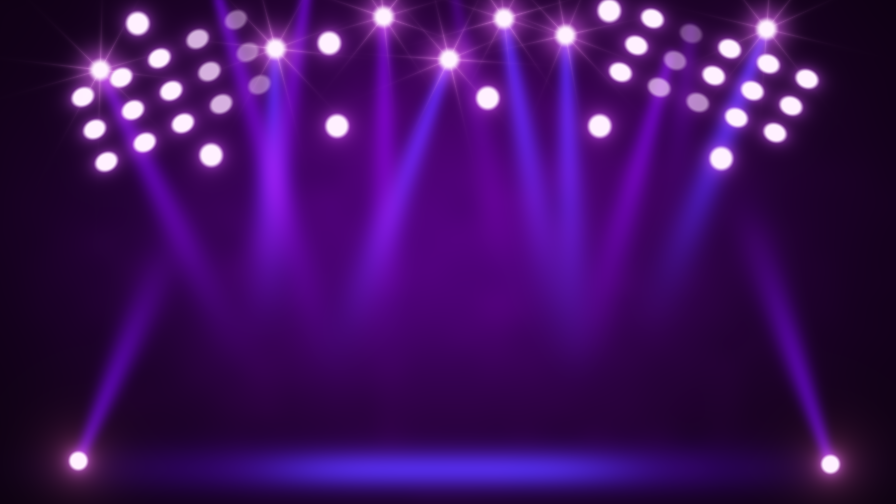
A Shadertoy shader for this background:

```glsl
#define STAGE vec2(16.0, 9.0)
#define LAMP_RADIUS 0.215
#define BEAM_START 0.11
#define BEAM_END 0.43
#define RAY_FALLOFF 2.6
#define BLUE vec3(0.17, 0.11, 0.78)
#define VIOLET vec3(0.29, 0.015, 0.66)
#define HAZE vec3(0.25, 0.005, 0.36)
#define LAMP_WHITE vec3(1.0, 0.94, 1.0)
#define LAMP_GLOW vec3(0.58, 0.22, 0.72)

// Light shafts: source xy, end xy
const vec4 blueBeams[5] = vec4[5](
    vec4(4.92, 8.13, 4.83, 3.4), vec4(8.02, 7.94, 6.1, 2.8),
    vec4(9.0, 8.67, 9.95, 3.2), vec4(10.1, 8.37, 10.25, 2.6),
    vec4(13.69, 8.48, 11.7, 3.4));
const vec4 violetBeams[9] = vec4[9](
    vec4(1.79, 7.75, 4.3, 2.6), vec4(6.85, 8.7, 6.9, 2.7),
    vec4(12.0, 8.1, 10.4, 2.6), vec4(3.85, 9.2, 5.9, 2.4),
    vec4(5.5, 9.3, 4.5, 3.0), vec4(1.4, 0.77, 3.2, 5.0),
    vec4(14.83, 0.71, 13.2, 5.6), vec4(8.1, 9.2, 9.2, 3.4),
    vec4(12.35, 8.6, 12.0, 5.0));
const vec2 stars[7] = vec2[7](
    vec2(1.79, 7.75), vec2(4.92, 8.13), vec2(6.85, 8.7), vec2(8.02, 7.94),
    vec2(9.0, 8.67), vec2(10.1, 8.37), vec2(13.69, 8.48));
const vec2 singles[8] = vec2[8](
    vec2(2.46, 8.58), vec2(5.88, 8.23), vec2(6.02, 6.75), vec2(3.77, 6.23),
    vec2(8.71, 7.25), vec2(10.71, 6.75), vec2(10.88, 8.81), vec2(12.88, 6.17));

float hash(vec2 p) {
    return fract(sin(dot(p, vec2(127.1, 311.7))) * 43758.5);
}

float noise(vec2 p) {
    vec2 i = floor(p), f = fract(p);
    f = f * f * (3.0 - 2.0 * f);
    return mix(mix(hash(i), hash(i + vec2(1, 0)), f.x),
               mix(hash(i + vec2(0, 1)), hash(i + vec2(1, 1)), f.x), f.y);
}

vec3 screen(vec3 base, vec3 light) {
    return 1.0 - (1.0 - base) * (1.0 - clamp(light, 0.0, 1.0));
}

float beam(vec2 p, vec4 b) {
    vec2 axis = b.zw - b.xy, q = p - b.xy;
    float t = dot(q, axis) / dot(axis, axis);
    float side = (q.x * axis.y - q.y * axis.x) / length(axis);
    float w = mix(BEAM_START, BEAM_END, clamp(t, 0.0, 1.2));
    return exp(-side * side / (w * w)) * smoothstep(-0.02, 0.04, t)
         * (1.0 - smoothstep(0.25, 1.15, t));
}

// Soft disc with halo; q is relative to the lamp
vec3 addLamp(vec3 col, vec2 q, float power) {
    float r = length(q) / LAMP_RADIUS;
    col = screen(col, LAMP_GLOW * power * exp(-max(r - 0.7, 0.0) * 1.8));
    return mix(col, LAMP_WHITE, power * (1.0 - smoothstep(0.7, 1.15, r)));
}

vec3 addStar(vec3 col, vec2 q, float seed) {
    float r = length(q), rays = 0.0;
    for (int k = 0; k < 5; k++) {
        float a = (float(k) + 0.6 * hash(vec2(seed, k))) * 0.628 + 0.2;
        float across = abs(q.x * sin(a) - q.y * cos(a));
        rays += exp(-across * 34.0) * (0.5 + 0.5 * hash(vec2(k, seed)));
    }
    col = screen(col, vec3(0.85, 0.5, 0.85) * rays * exp(-r * RAY_FALLOFF));
    col = screen(col, vec3(0.62, 0.25, 0.7) * exp(-r * r * 7.0));
    return mix(col, LAMP_WHITE, 1.0 - smoothstep(0.1, 0.24, r));
}

// Tilted 5 by 3 panel of oval lamps, with some columns dimmed
vec3 addBank(vec3 col, vec2 p, vec2 origin, vec2 colStep, vec2 rowStep, bool left) {
    vec2 along = normalize(colStep);
    for (int i = 0; i < 5; i++)
    for (int j = 0; j < 3; j++) {
        vec2 q = p - origin - float(i) * colStep - float(j) * rowStep;
        q = vec2(dot(q, along), dot(q, vec2(-along.y, along.x)) * 1.25);
        float power = left ? 1.0 - 0.32 * max(float(i) - 2.0, 0.0)
                           : (i == 1 ? 0.25 + 0.15 * float(j) : 1.0);
        if (!left && i == 2 && j == 2) power = 0.5;
        col = addLamp(col, q, power);
    }
    return col;
}

void mainImage(out vec4 fragColor, in vec2 fragCoord) {
    vec2 p = fragCoord / iResolution.xy * STAGE;

    // Hazy backdrop with dark wings
    vec2 c = (p - vec2(8.0, 5.2)) / vec2(7.6, 5.8);
    float mist = 0.85 + 0.3 * noise(p * 0.9) * noise(p * 1.7 + 4.0);
    vec3 col = vec3(0.035, 0.004, 0.045) + HAZE * exp(-dot(c, c) * 1.5) * mist;
    vec2 cloud = (p - vec2(7.6, 4.6)) / vec2(4.8, 2.6);
    col = screen(col, vec3(0.08, 0.0, 0.2) * exp(-dot(cloud, cloud)));

    // Floor pool
    vec2 f = p - vec2(8.0, 0.62);
    float pool = exp(-pow(abs(f.x) / 6.0, 4.0)) * exp(-f.y * f.y * 5.0);
    float spot = exp(-pow(abs(f.x) / 3.1, 4.0)) * exp(-f.y * f.y * 10.0);
    col = screen(col, vec3(0.12, 0.01, 0.36) * pool + vec3(0.1, 0.15, 0.5) * spot);

    // Shafts
    for (int i = 0; i < 5; i++) col = screen(col, BLUE * beam(p, blueBeams[i]));
    for (int i = 0; i < 9; i++)
        col = screen(col, VIOLET * beam(p, violetBeams[i]) * (i < 7 ? 0.85 : 0.4));

    // Overhead lamps
    col = addBank(col, p, vec2(1.48, 7.27), vec2(0.683, 0.344), vec2(0.21, -0.58), true);
    col = addBank(col, p, vec2(11.65, 8.67), vec2(0.69, -0.27), vec2(-0.285, -0.48), false);
    for (int i = 0; i < 8; i++) col = addLamp(col, p - singles[i], 1.0);
    for (int i = 0; i < 7; i++) col = addStar(col, p - stars[i], float(i) + 1.0);

    // Warm floor lamps
    for (int i = 0; i < 2; i++) {
        vec2 q = p - (i == 0 ? vec2(1.4, 0.77) : vec2(14.83, 0.71));
        col = screen(col, vec3(0.5, 0.22, 0.3) * exp(-length(q) * 2.8));
        col = addLamp(col, q * 1.25, 1.0);
    }
    fragColor = vec4(col, 1.0);
}
```
